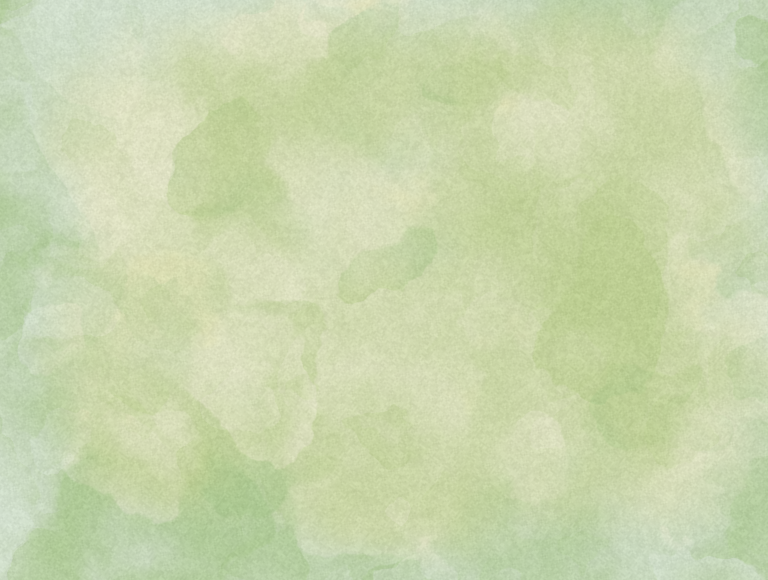
Give the GLSL for this texture, as a WebGL 1 fragment shader.

```glsl
precision highp float;
// Pale green watercolour: overlapping translucent washes on fine-grained paper.

uniform vec2 u_resolution;

#define WASH_SCALE 3.1     // large washes per canvas height
#define WASH_STRENGTH 1.05 // tone contrast of the washes
#define CLOUD_STRENGTH 2.3 // tone contrast of the soft clouds
#define EDGE_RAGGED 0.20   // how far wash outlines wander
#define RIM_FADE 2.6       // how fast pigment thins behind an outline
#define COOL_START 0.06    // border measure where mint begins
#define COOL_END 0.92      // border measure where mint is full
#define TONE_BIAS 0.10     // overall pigment density
#define MOTTLE 0.018       // pigment granulation
#define GRAIN 0.070        // paper grain
#define SEED 7.3

const vec3 CREAM = vec3(0.876, 0.885, 0.768);
const vec3 LIME = vec3(0.803, 0.843, 0.668);
const vec3 LEAF = vec3(0.742, 0.808, 0.578);
const vec3 ICE = vec3(0.828, 0.880, 0.815);
const vec3 MINT = vec3(0.772, 0.838, 0.724);
const vec3 SAGE = vec3(0.682, 0.788, 0.585);
const vec3 STRAW = vec3(0.890, 0.880, 0.680);

float hash(vec2 p) {
  vec3 q = fract(vec3(p.xyx) * 0.1031);
  q += dot(q, q.yzx + 33.33);
  return fract((q.x + q.y) * q.z);
}

float noise(vec2 p) {
  vec2 i = floor(p), f = fract(p);
  f = f * f * f * (f * (f * 6.0 - 15.0) + 10.0);
  return mix(mix(hash(i), hash(i + vec2(1, 0)), f.x),
             mix(hash(i + vec2(0, 1)), hash(i + vec2(1, 1)), f.x), f.y);
}

// Rotated octaves hide the lattice directions.
float fbm(vec2 p) {
  float sum = 0.0, gain = 0.5;
  for (int i = 0; i < 5; i++) {
    sum += gain * noise(p);
    p = mat2(0.8, 0.6, -0.6, 0.8) * p * 2.03 + 17.1;
    gain *= 0.5;
  }
  return sum / 0.96875;
}

vec2 fbm2(vec2 p) {
  return vec2(fbm(p), fbm(p + 41.7)) - 0.5;
}

// Scattered ragged ellipses; each one lightens or deepens the tone.
float washes(vec2 p, float scale, float seed) {
  vec2 q = p * scale + seed;
  q += fbm2(q * 0.9) * 1.1 + fbm2(q * 3.2) * EDGE_RAGGED;
  float blur = mix(0.03, 0.3, smoothstep(0.35, 0.8, noise(q * 1.7 + 9.0)));
  vec2 cell = floor(q);
  float tone = 0.0;
  for (int y = -1; y <= 1; y++) {
    for (int x = -1; x <= 1; x++) {
      vec2 id = cell + vec2(x, y);
      vec2 center = id + vec2(hash(id + 3.1), hash(id + 8.7));
      float turn = 6.2832 * hash(id + 15.3);
      float radius = mix(0.35, 0.7, hash(id + 21.9));
      vec2 d = q - center;
      d = mat2(cos(turn), sin(turn), -sin(turn), cos(turn)) * d;
      d.y *= 1.0 + 0.7 * hash(id + 27.4);
      float outside = length(d) - radius;
      float cover = 1.0 - smoothstep(-blur, 0.3 * blur, outside);
      float pooled = mix(0.35, 1.0, exp(RIM_FADE * min(outside, 0.0)));
      tone += cover * pooled * (2.0 * hash(id + 33.8) - 1.0);
    }
  }
  return tone;
}

// Tone -1 is light, 0 is middle, 1 is deep.
vec3 ramp(vec3 light, vec3 middle, vec3 deep, float tone) {
  return tone < 0.0 ? mix(middle, light, -tone) : mix(middle, deep, tone);
}

void main() {
  vec2 uv = gl_FragCoord.xy / u_resolution;
  vec2 p = gl_FragCoord.xy / u_resolution.y;

  // Pigment density from soft clouds and three sizes of wash
  float tone = TONE_BIAS + CLOUD_STRENGTH * (fbm(p * 3.4 + SEED) - 0.5);
  float large = washes(p, WASH_SCALE, SEED + 11.0);
  float medium = washes(p, WASH_SCALE * 1.7, SEED + 53.0);
  float small = washes(p, WASH_SCALE * 2.9, SEED + 97.0);
  tone += WASH_STRENGTH * (0.85 * large + 0.75 * medium + 0.4 * small);
  tone = 1.3 * tone / sqrt(1.0 + tone * tone);

  // Mint gathers along the borders, broken up by the washes
  vec2 side = pow(abs(2.0 * uv - vec2(1.08, 1.0)), vec2(4.0));
  float border = dot(side, vec2(0.8, 1.0));
  border += 1.7 * (fbm(p * 2.6 + SEED + 80.0) - 0.5) + 0.25 * (large + medium);
  float cool = smoothstep(COOL_START, COOL_END, border);

  vec3 color = mix(ramp(CREAM, LIME, LEAF, tone),
                   ramp(ICE, MINT, SAGE, tone), cool);

  // Faint straw stains in the warm light areas
  float stain = smoothstep(0.66, 0.82, fbm(p * 5.5 + SEED + 120.0));
  stain *= smoothstep(0.2, -0.5, tone);
  color = mix(color, STRAW, 0.4 * stain * (1.0 - cool));

  // Granulation and paper tooth
  color += MOTTLE * (fbm(p * 80.0) - 0.5) * 2.0;
  vec2 tooth = mat2(0.8, 0.6, -0.6, 0.8) * p + 3.0;
  color += GRAIN * (0.7 * noise(tooth * 330.0) + 0.3 * noise(tooth * 190.0) - 0.5);
  gl_FragColor = vec4(color, 1.0);
}
```
